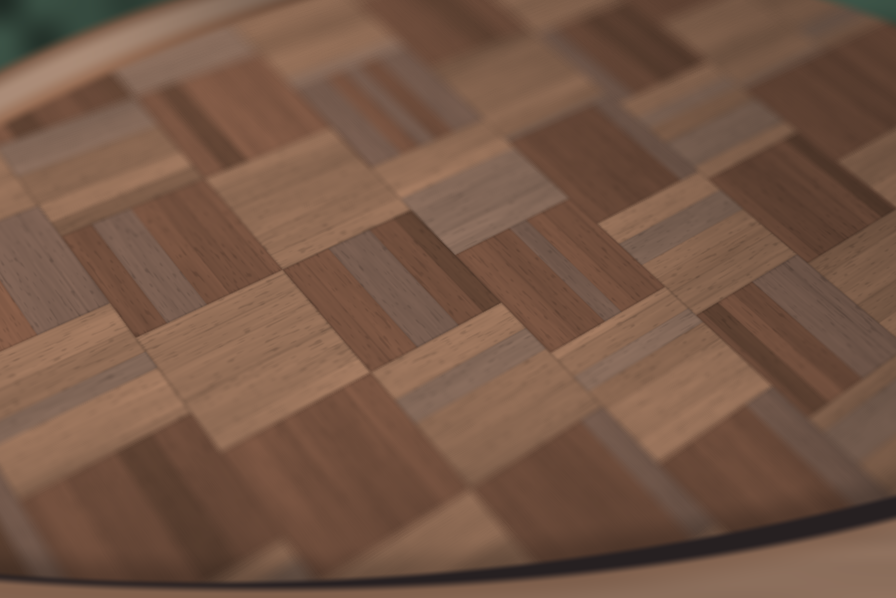
A Shadertoy shader for this texture:

```glsl
const int BLUR_TAPS = 28;
const float STICKS = 5.0;
const vec3 PALE_WOOD = vec3(0.565, 0.425, 0.335);
const vec3 DARK_WOOD = vec3(0.445, 0.310, 0.240);
const vec3 GREY_WOOD = vec3(0.470, 0.390, 0.350);
const vec3 UMBER = vec3(0.310, 0.220, 0.165);
const vec3 RIM_LIGHT = vec3(0.670, 0.550, 0.470);
const vec3 RIM_BROWN = vec3(0.530, 0.380, 0.290);
const vec3 GAP = vec3(0.150, 0.125, 0.130);
const vec3 BACKDROP = vec3(0.190, 0.260, 0.220);

// Sliding offset of each column of blocks, in block lengths
const float SLIDE[8] = float[8](0.3, 0.67, 1.0, 0.0, 0.5, 1.8, 0.9, 0.3);

float hash(vec2 p) {
    vec3 h = fract(vec3(p.xyx) * 0.1031);
    h += dot(h, h.yzx + 33.33);
    return fract((h.x + h.y) * h.z);
}

float noise(vec2 p) {
    vec2 i = floor(p), f = fract(p);
    f = f * f * (3.0 - 2.0 * f);
    return mix(mix(hash(i), hash(i + vec2(1, 0)), f.x),
               mix(hash(i + vec2(0, 1)), hash(i + vec2(1, 1)), f.x), f.y);
}

// Perspective: canvas position to block coordinates on the table
vec2 toTable(vec2 p, mat3 canvasToTable) {
    vec3 t = canvasToTable * vec3(p, 1.0);
    return t.xy / t.z;
}

// One block made of glued sticks; grain.x runs across them, grain.y along
vec3 block(vec2 grain, vec2 id, float isDark) {
    float seed = hash(id + 17.0);
    float across = grain.x * STICKS + 0.35 * sin(6.2832 * (grain.x + seed));
    vec2 stick = vec2(floor(across), seed * 91.0);
    float tone = hash(stick + id * 7.0);
    float kind = hash(stick + id * 3.0 + 41.0);

    vec3 col = mix(PALE_WOOD, DARK_WOOD, isDark);
    col *= 0.93 + 0.14 * tone + 0.08 * (seed - 0.5);
    col = mix(col, GREY_WOOD, 0.6 * step(0.84, kind));
    col = mix(col, UMBER, (0.2 + 0.35 * isDark) * step(kind, 0.09));

    // Broad streaks, fine fibres and short pores
    vec2 q = grain + id * 5.3;
    float streak = noise(q * vec2(16.0, 1.3));
    float fibre = noise(q * vec2(75.0, 5.0));
    float pore = smoothstep(0.72, 0.95, noise(q * vec2(110.0, 16.0)));
    col *= 0.93 + 0.09 * streak + 0.08 * fibre - 0.13 * pore;

    // Hairline joints between sticks and around the block
    float joint = abs(fract(across + 0.5) - 0.5);
    col *= 1.0 - 0.08 * (1.0 - smoothstep(0.0, 0.06, joint));
    vec2 border = min(grain, 1.0 - grain);
    return col * (0.87 + 0.13 * smoothstep(0.0, 0.018, min(border.x, border.y)));
}

vec3 parquet(vec2 t) {
    float column = floor(t.x);
    float v = t.y - SLIDE[(int(column) + 19) & 7];
    vec2 id = vec2(column, floor(v));
    vec2 local = vec2(t.x - column, fract(v));
    float isDark = mod(id.y, 2.0);
    return block(isDark > 0.5 ? local : local.yx, id + 30.0, isDark);
}

// Lens blur: average over a golden-angle disc
vec3 blurredParquet(vec2 p, float radius, mat3 canvasToTable) {
    vec3 sum = vec3(0.0);
    for (int i = 0; i < BLUR_TAPS; i++) {
        float k = float(i) + 0.5;
        float angle = k * 2.39996;
        vec2 offset = sqrt(k / float(BLUR_TAPS)) * vec2(cos(angle), sin(angle));
        sum += parquet(toTable(p + radius * offset, canvasToTable));
    }
    return sum / float(BLUR_TAPS);
}

// Far rim and the backdrop beyond it
vec3 addFarRim(vec3 col, vec2 p) {
    float inner = 0.210 - 0.52 * p.x + 0.21 * p.x * p.x;
    float outer = 0.117 - 0.50 * p.x + 0.30 * p.x * p.x;
    float t = (inner - p.y) / max(inner - outer, 0.02);
    vec3 rim = mix(RIM_BROWN * 1.12, RIM_LIGHT, smoothstep(0.0, 0.45, t));
    rim = mix(rim, RIM_BROWN * 0.85, smoothstep(0.55, 1.05, t));
    rim *= 1.0 - 0.35 * smoothstep(0.1, 0.6, p.x);
    col = mix(col, rim, smoothstep(-0.012, 0.012, inner - p.y));
    vec3 back = BACKDROP * (0.65 + 0.6 * noise(p * 14.0));
    return mix(col, back, smoothstep(-0.014, 0.014, outer - p.y));
}

// Near rim with the shadowed gap in front of it
vec3 addNearRim(vec3 col, vec2 p) {
    float edge = 0.975 - 0.11 * (p.x - 0.35) * (p.x - 0.35);
    float gap = mix(0.008, 0.036, smoothstep(0.2, 1.5, p.x));
    float d = p.y - edge;
    col *= 1.0 - 0.2 * smoothstep(-0.06, 0.0, d);
    vec3 rim = mix(RIM_BROWN, RIM_LIGHT, 0.25 + 0.4 * smoothstep(0.02, 0.09, d));
    rim *= 0.86 + 0.05 * noise(p * vec2(4.0, 40.0));
    col = mix(col, GAP, smoothstep(-0.007, 0.006, d));
    return mix(col, rim, smoothstep(-0.008, 0.010, d - gap));
}

void mainImage(out vec4 fragColor, in vec2 fragCoord) {
    // Height is one unit, y pointing down
    vec2 p = vec2(fragCoord.x, iResolution.y - fragCoord.y) / iResolution.y;
    mat3 tableToCanvas = mat3(0.246, -0.0723, 0.062,
                              0.1043, 0.1271, -0.056,
                              0.3418, 0.2988, 1.0);
    float defocus = max(abs(p.y - 0.52 + 0.04 * p.x) - 0.08, 0.0);
    vec3 col = blurredParquet(p, 0.0016 + 0.042 * defocus, inverse(tableToCanvas));

    // Light falls off toward the far right and the near edge
    col *= 1.03 - 0.27 * smoothstep(0.2, 1.5, p.x - 0.9 * p.y);
    col *= 1.0 - 0.13 * smoothstep(0.6, 0.98, p.y);
    col = addNearRim(addFarRim(col, p), p);
    fragColor = vec4(col, 1.0);
}
```
